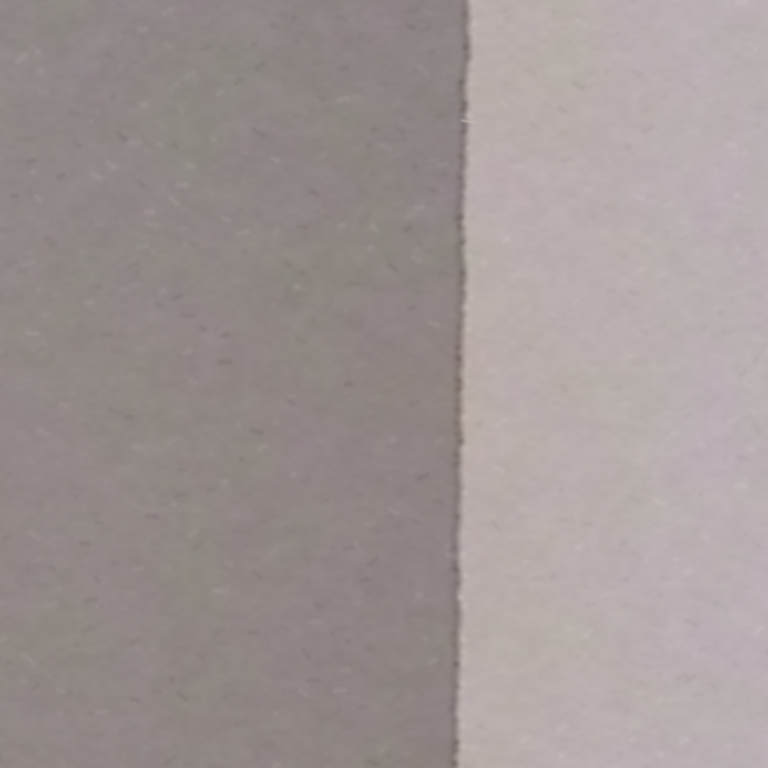
A three.js fragment shader for this texture:

```glsl
// Two sheets of matte grey paper meeting at a frayed, nearly vertical edge.
varying vec2 vUv;

const vec3 DARK_LEFT = vec3(0.568, 0.534, 0.524);
const vec3 DARK_SEAM = vec3(0.559, 0.520, 0.514);
const vec3 LIGHT_SEAM = vec3(0.720, 0.679, 0.668);
const vec3 LIGHT_RIGHT = vec3(0.730, 0.691, 0.703);
const vec3 SHADOW_COLOR = vec3(0.400, 0.355, 0.335);
const vec3 RIM_COLOR = vec3(0.775, 0.740, 0.710);
const vec3 LILAC_TINT = vec3(0.008, -0.004, 0.020);
const float SEAM_BOTTOM = 0.5950;
const float SEAM_LEAN = 0.0150;
const float SEAM_SOFTNESS = 0.0075;
const float FRAY = 0.0034;
const float TUFT_RATE = 72.0;
const float GRAIN = 0.034;
const float FLECK_CELLS = 46.0;
const float FLECK_CHANCE = 0.36;
const float FLECK_STRENGTH = 0.036;

float hash(vec2 p) {
  vec3 q = fract(vec3(p.xyx) * 0.1031);
  q += dot(q, q.yzx + 33.33);
  return fract((q.x + q.y) * q.z);
}

float noise(vec2 p) {
  vec2 cell = floor(p);
  vec2 f = fract(p);
  f = f * f * (3.0 - 2.0 * f);
  return mix(mix(hash(cell), hash(cell + vec2(1.0, 0.0)), f.x),
             mix(hash(cell + vec2(0.0, 1.0)), hash(cell + 1.0), f.x), f.y);
}

// Signed noise summed over four octaves
float fbm(vec2 p) {
  float sum = 0.0;
  float weight = 0.5;
  for (int i = 0; i < 4; i++) {
    sum += weight * (noise(p) - 0.5);
    p = mat2(0.8, 0.6, -0.6, 0.8) * p * 2.03 + 17.3;
    weight *= 0.5;
  }
  return sum;
}

// Soft light and dark specks, one at most in each cell
float flecks(vec2 p) {
  vec2 home = floor(p);
  float sum = 0.0;
  for (int j = -1; j <= 1; j++) {
    for (int i = -1; i <= 1; i++) {
      vec2 cell = home + vec2(float(i), float(j));
      vec2 center = cell + vec2(hash(cell + 71.0), hash(cell + 113.0));
      float angle = (hash(cell + 29.0) - 0.5) * 1.6;
      vec2 along = vec2(cos(angle), sin(angle));
      vec2 d = p - center;
      float reach = mix(0.0, 0.30, hash(cell + 211.0));
      d -= along * clamp(dot(d, along), -reach, reach);
      float present = step(hash(cell + 157.0), FLECK_CHANCE);
      float tone = hash(cell + 53.0) * 2.0 - 1.0;
      sum += present * tone * exp(-dot(d, d) / 0.030);
    }
  }
  return sum;
}

// Soft blobs strung along the seam at uneven offsets and strengths
float tufts(float d, float y, float seed) {
  float row = floor(y * TUFT_RATE);
  float sum = 0.0;
  for (int k = -1; k <= 1; k++) {
    vec2 id = vec2(row + float(k), seed);
    float jitter = hash(id + 5.0) - 0.5;
    float rise = (y * TUFT_RATE - id.x - 0.5 - 0.5 * jitter) / TUFT_RATE;
    float shift = d - (hash(id + 19.0) - 0.5) * 0.005;
    float strength = hash(id + 43.0);
    sum += strength * exp(-(shift * shift + rise * rise) / 0.000019);
  }
  return min(sum, 1.0);
}

float seamX(float y) {
  float fray = (noise(vec2(y * 80.0, 4.0)) - 0.5) * FRAY;
  float wave = (noise(vec2(y * 17.0, 9.0)) - 0.5) * FRAY;
  float notch = 0.003 * exp(-pow((y - 0.935) / 0.025, 2.0));
  return SEAM_BOTTOM + SEAM_LEAN * y + fray + wave + notch;
}

void main() {
  vec2 uv = vUv;
  float d = uv.x - seamX(uv.y);

  // Broad tone of each sheet
  vec3 dark = mix(DARK_LEFT, DARK_SEAM, smoothstep(0.1, 0.6, uv.x));
  dark += vec3(-0.005, 0.001, 0.003) * smoothstep(0.4, 0.9, uv.y);
  dark -= 0.007 * (1.0 - smoothstep(0.0, 0.35, uv.y));
  vec3 light = mix(LIGHT_SEAM, LIGHT_RIGHT, smoothstep(0.62, 0.98, uv.x));
  float side = smoothstep(-SEAM_SOFTNESS, SEAM_SOFTNESS, d);
  vec3 color = mix(dark, light, side);

  // Cloudy tint, mottled grain and specks
  color += LILAC_TINT * fbm(uv * 12.0 + 3.0) * 2.4;
  color += vec3(-0.005, 0.005, -0.004) * fbm(uv * 16.0 + 41.0) * 2.0;
  color += 0.030 * fbm(uv * vec2(26.0, 36.0));
  color += GRAIN * fbm(uv * vec2(75.0, 110.0) + 8.0);
  color += FLECK_STRENGTH * flecks(uv * FLECK_CELLS) * mix(1.0, 0.75, side);

  // Dark gaps left of the seam, pale tufts on its right
  float band = exp(-pow((d + 0.0060) / 0.0055, 2.0));
  color = mix(color, SHADOW_COLOR, 0.20 * band);
  color = mix(color, SHADOW_COLOR, 0.58 * tufts(d + 0.0050, uv.y, 21.0));
  color = mix(color, RIM_COLOR, 0.65 * tufts(d - 0.0055, uv.y + 0.007, 37.0));

  // Warm stain around the middle of the seam
  vec2 stain = vec2(d / 0.035, (uv.y - 0.49) / 0.09);
  color += vec3(0.006, 0.001, -0.018) * exp(-dot(stain, stain));

  // Loose thread crossing the seam
  float thread = exp(-pow((uv.y - 0.842 + 0.15 * d) / 0.0022, 2.0));
  thread *= 1.0 - smoothstep(0.005, 0.012, abs(d));
  color = mix(color, RIM_COLOR, 0.6 * thread);

  gl_FragColor = vec4(clamp(color, 0.0, 1.0), 1.0);
}
```
